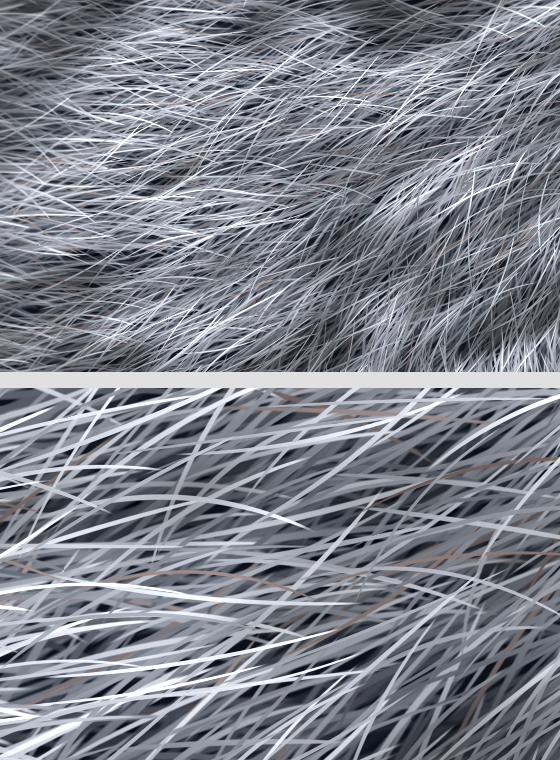
Top: the whole. Bottom: its middle third, enlarged.
A WebGL 2 fragment shader for this texture:

```glsl
#version 300 es
precision highp float;
// Dense silver-grey fur: layered curved strands following a sweeping flow.

uniform vec2 u_resolution;
out vec4 fragColor;

const int LAYERS = 76;
const float CELL = 0.17;      // strand spacing within one layer
const vec3 COOL_TINT = vec3(-0.018, 0.0, 0.038);
const vec3 RUST = vec3(0.47, 0.35, 0.31);

vec4 hash4(vec3 p) {
    vec4 q = fract(p.xyzx * vec4(0.1031, 0.1030, 0.0973, 0.1099));
    q += dot(q, q.wzxy + 33.33);
    return fract((q.xxyz + q.yzzw) * q.zywx);
}

float valueNoise(vec2 p) {
    vec2 i = floor(p), f = fract(p);
    f = f * f * (3.0 - 2.0 * f);
    float a = hash4(vec3(i, 7.0)).x;
    float b = hash4(vec3(i + vec2(1, 0), 7.0)).x;
    float c = hash4(vec3(i + vec2(0, 1), 7.0)).x;
    float d = hash4(vec3(i + vec2(1, 1), 7.0)).x;
    return mix(mix(a, b, f.x), mix(c, d, f.x), f.y);
}

vec2 toLocal(vec2 v, float angle) {
    float c = cos(angle), s = sin(angle);
    return vec2(c * v.x + s * v.y, c * v.y - s * v.x);
}

// Nearly level at the left, steep at the lower right.
float flowAngle(vec2 p) {
    float sweep = -0.08 + 0.27 * p.x + (0.14 + 0.66 * p.x) * (1.0 - p.y);
    return sweep + 0.12 * sin(7.0 * p.x - 9.0 * p.y) * sin(5.0 * p.y + 3.0 * p.x);
}

// Coverage of a tapered, bent strand lying along the local x axis.
float strand(vec2 q, float halfLength, float bend, float width, float softness) {
    float t = q.x / halfLength;
    float taper = 1.0 - t * t;
    if (taper <= 0.0) return 0.0;
    float slope = 2.0 * bend * t;
    float d = abs(q.y - bend * halfLength * (t * t - 0.4)) * inversesqrt(1.0 + slope * slope);
    float w = width * sqrt(taper);
    return (1.0 - smoothstep(w - softness, w + softness, d)) * smoothstep(0.0, 0.3, taper);
}

// One strand per cell; returns colour and coverage of the strongest one.
vec4 strandLayer(vec2 p, float index, float depth, float softness) {
    vec2 shift = hash4(vec3(index, 3.0, 11.0)).xy;
    vec2 home = floor(p / CELL + shift);
    vec4 best = vec4(0.0);
    float bestScore = 0.02;
    for (int j = -1; j <= 1; j++) {
        for (int i = -1; i <= 1; i++) {
            vec2 id = home + vec2(i, j);
            vec4 r = hash4(vec3(id + 40.0, index + 1.0));
            vec2 root = (id + r.xy - shift) * CELL;
            vec2 away = p - root;
            if (dot(away, away) > CELL * CELL) continue;

            vec4 s = fract(r * 17.31 + r.wxyz * 5.7);
            float spread = (r.z + s.z - 1.0) * 0.72;
            vec2 q = toLocal(away, flowAngle(root) + spread);
            float halfLength = CELL * mix(0.62, 0.92, s.x);
            float bend = mix(-0.22, 0.12, s.y);
            float rusty = step(0.95, s.w) * depth;
            float width = mix(0.0046, 0.0019, depth) * mix(0.7, 1.2, s.w) * (1.0 - 0.4 * rusty);
            float cover = strand(q, halfLength, bend, width, softness);
            float score = cover + 0.02 * r.w;   // tone settles equal coverage
            if (score > bestScore) {
                bestScore = score;
                float tone = mix(0.05, 0.80, depth) + (r.w - 0.5) * mix(0.12, 0.52, depth);
                tone *= 0.95 + 0.15 * q.x / halfLength;
                best = vec4(mix(vec3(tone) + COOL_TINT, RUST, rusty * 0.75), cover);
            }
        }
    }
    return best;
}

void main() {
    vec2 p = gl_FragCoord.xy / u_resolution.y;

    // Broad tufts and the dark hollows between them
    vec2 along = toLocal(p, 0.42) + 4.0;
    float tuft = 0.65 * valueNoise(along * vec2(2.6, 7.0))
               + 0.35 * valueNoise(along * vec2(6.0, 17.0) + 9.0);
    float light = mix(0.44, 1.32, smoothstep(0.2, 0.75, tuft));

    // Focus falls off toward the left edge and upper corner
    float defocus = smoothstep(0.42, 0.0, p.x) * mix(0.4, 1.0, p.y)
                  + 0.5 * smoothstep(0.85, 1.05, p.y);

    vec3 color = vec3(0.06) + COOL_TINT;
    for (int i = 0; i < LAYERS; i++) {
        float depth = (float(i) + 0.5) / float(LAYERS);
        float softness = 0.6 / u_resolution.y + 0.002 * (1.0 - depth) + 0.0035 * defocus;
        vec4 hair = strandLayer(p, float(i), depth, softness);
        float shade = mix(light, 1.0, 0.5 * depth * depth);
        color = mix(color, hair.rgb * shade, hair.a * 0.96);
    }
    fragColor = vec4(clamp(color, 0.0, 1.0), 1.0);
}
```
